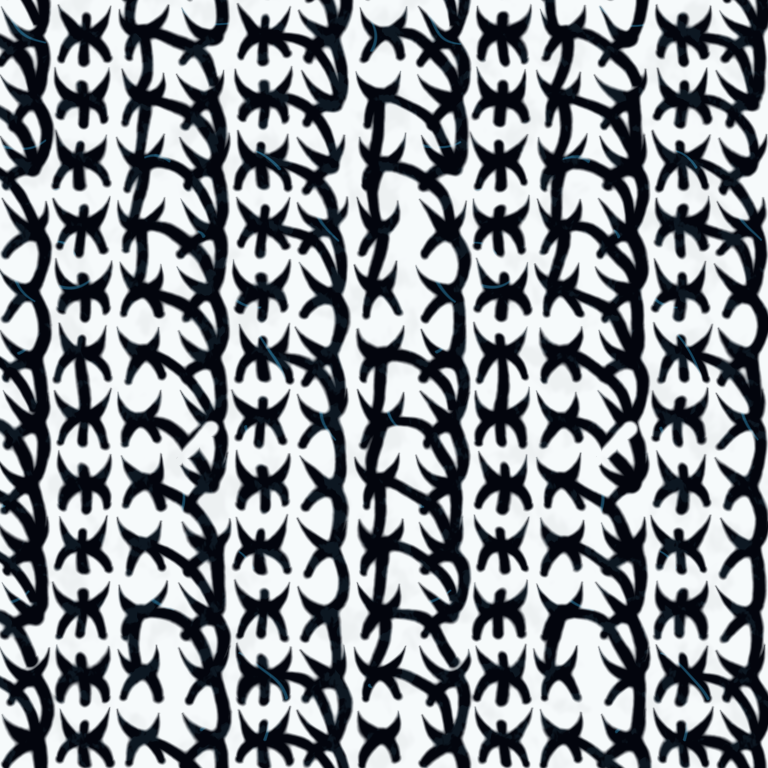
This pattern is drawn by a WebGL 2 fragment shader. Its source:

```glsl
#version 300 es
precision highp float;
// Ink pattern: twelve rows of horned, winged motifs in columns, some standing
// alone and some tangled by wavy strands. Tapered, bent limbs are blended per
// cell; the seven-column sequence repeats sideways, a hash varies its cells.
uniform vec2 u_resolution;
out vec4 fragColor;

const float ROWS = 12.0;
const float PITCH = 0.935;   // column spacing, in row heights
const float FIRST = 1.297;   // centre of column zero

vec4 hash(vec2 c) {
  vec4 q = fract(c.xyxy * vec4(0.1031, 0.103, 0.0973, 0.1099));
  q += dot(q, q.wzxy + 33.33);
  return fract((q.xxyz + q.yzzw) * q.zywx);
}

float layeredSines(vec2 p) {
  float sum = 0.0, gain = 0.5;
  for (int i = 0; i < 4; i++) {
    sum += gain * sin(p.x + 1.7 * sin(p.y)) * sin(p.y + 1.3 * sin(p.x * 0.8));
    p = mat2(1.5, 1.1, -1.1, 1.5) * p + 2.3;
    gain *= 0.55;
  }
  return sum;
}

// Tapered stroke from a to b, bowed sideways by a share of its length
float limb(vec2 p, vec2 a, vec2 b, float ra, float rb, float bow) {
  vec2 d = b - a;
  float h = clamp(dot(p - a, d) / dot(d, d), 0.0, 1.0);
  vec2 spine = a + d * h + vec2(d.y, -d.x) * bow * 4.0 * h * (1.0 - h);
  return length(p - spine) - mix(ra, rb, h);
}

float blend(float a, float b) {
  float h = max(0.05 - abs(a - b), 0.0);
  return min(a, b) - h * h * 5.0;
}

// Upright symmetric figure: horns, legs and a central bar
float figure(vec2 p, float barEnd, vec4 r) {
  vec2 q = vec2(abs(p.x), p.y);
  float d = limb(q, vec2(0.15, 0.0), vec2(0.39 + 0.04 * r.x, 0.44), 0.125, 0.0, 0.1);
  d = blend(d, limb(q, vec2(0.1, -0.03), vec2(0.36, -0.3 - 0.12 * r.y), 0.1, 0.065, -0.14));
  d = blend(d, limb(p, vec2(0.0, 0.22), vec2(0.04 * (r.z - 0.5), barEnd), 0.075, 0.085, 0.0));
  return blend(d, limb(q, vec2(0.0), vec2(0.14, 0.0), 0.09, 0.08, 0.0));
}

// Lopsided star that roots a strand running to the next column
float knot(vec2 p, vec4 r) {
  float d = limb(p, vec2(-0.08, 0.0), vec2(-0.38, 0.4), 0.13, 0.0, -0.12);
  d = blend(d, limb(p, vec2(0.08, 0.0), vec2(0.24 + 0.14 * r.x, 0.4), 0.12, 0.0, 0.12));
  d = blend(d, limb(p, vec2(-0.04, -0.04), vec2(-0.26, -0.4), 0.11, 0.06, 0.12));
  if (r.y > 0.35)
    d = blend(d, limb(p, vec2(0.0), vec2(-0.12, -0.95), 0.1, 0.08, 0.22 * (r.z - 0.5)));
  else
    d = blend(d, limb(p, vec2(0.0), vec2(0.26, -0.36), 0.1, 0.07, -0.1));
  if (r.w > 0.18)
    d = blend(d, limb(p, vec2(0.05, -0.02), vec2(1.1, -0.75 - 0.4 * r.z), 0.085, 0.1, -0.12 - 0.1 * r.x));
  return d;
}

// Wavy trunk with a horn and a leg on its left
float vine(vec2 p, vec4 r) {
  float d = limb(p, vec2(0.14, -0.08), vec2(-0.36, 0.38), 0.14, 0.0, -0.1);
  d = blend(d, limb(p, vec2(0.16, -0.02), vec2(0.37, 0.4), 0.11, 0.0, 0.14));
  d = blend(d, limb(p, vec2(0.1, -0.1), vec2(-0.2 - 0.1 * r.x, -0.42), 0.1, 0.07, 0.1));
  if (r.y > 0.15)
    d = blend(d, limb(p, vec2(0.17, -0.05), vec2(0.22, -0.95), 0.11, 0.085, -0.06 - 0.12 * r.z));
  return d;
}

void main() {
  vec2 p = gl_FragCoord.xy / u_resolution * ROWS;
  float grain = layeredSines(p * 6.0);
  vec2 inkPos = p + 0.035 * vec2(sin(p.y * 4.1 + 2.0 * sin(p.x * 2.3)),
                                 sin(p.x * 4.7 + 2.0 * sin(p.y * 1.9)));
  vec2 home = floor(vec2((inkPos.x - FIRST) / PITCH + 0.5, inkPos.y));

  // Gather motifs whose strands can reach this cell
  float ink = 9.0, scratch = 9.0;
  for (int j = -1; j <= 2; j++)
    for (int i = -1; i <= 1; i++) {
      vec2 cell = home + vec2(i, j);
      float kind = mod(cell.x, 7.0);
      vec4 r = hash(vec2(kind, cell.y) + 17.0);
      vec2 q = inkPos - vec2(FIRST + cell.x * PITCH, cell.y + 0.48);
      q.x -= 0.06 * (r.w - 0.5);
      float d;
      if (kind == 0.0 || kind == 3.0) {
        float barEnd = kind == 0.0 && cell.y == 6.0 ? -1.0 : -0.4;
        d = figure(q, barEnd, r);
        if (kind == 3.0 && r.w > 0.55)
          d = blend(d, limb(q, vec2(0.1, 0.0), vec2(1.12, -0.95), 0.08, 0.09, -0.2));
      } else if (kind == 1.0 || kind == 5.0) d = knot(q, r);
      else d = vine(q, r);
      ink = blend(ink, d);
      if (r.x > 0.72)
        scratch = min(scratch, limb(q, r.yz - 0.5, r.zw - 0.45, 0.012, 0.0, 0.1));
    }

  // Worn diagonal gap, once in each sideways repeat
  vec2 wear = vec2(mod(p.x - FIRST, 7.0 * PITCH), p.y);
  ink = max(ink, -limb(wear, vec2(1.4, 4.7), vec2(2.0, 5.3), 0.07, 0.12, 0.0));
  ink += 0.012 * grain;

  // Tones: mottled ink, soft edge, faintly uneven paper
  float soft = max(0.034, 0.7 * ROWS / u_resolution.y);
  vec3 inkColor = mix(vec3(0.01, 0.02, 0.05), vec3(0.05, 0.09, 0.13),
                      smoothstep(0.12, 0.4, grain));
  inkColor += vec3(0.08, 0.25, 0.32) * (1.0 - smoothstep(0.0, 0.03, scratch));
  vec3 paper = vec3(0.965, 0.98, 0.985) - 0.035 * smoothstep(0.1, 0.6, layeredSines(p * 2.5 + 4.0));
  fragColor = vec4(mix(inkColor, paper, smoothstep(-soft, soft, ink)), 1.0);
}
```
